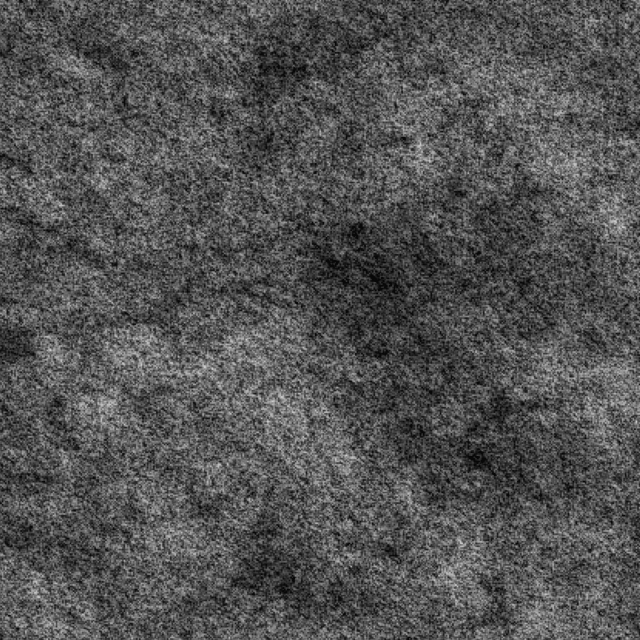
Reproduce this texture procedurally as a three.js fragment shader.

```glsl
varying vec2 vUv;

const float BASE_GRAY = 0.365;
const float GRAIN_AMOUNT = 1.0;
const float MOTTLE_AMOUNT = 0.085;
const float CLOUD_AMOUNT = 0.085;
const float STAIN_AMOUNT = 0.085;
const float PIT_AMOUNT = 0.10;
const float SCRATCH_AMOUNT = 0.13;
const float SCRATCH_WIDTH = 0.0017;
const int SCRATCH_COUNT = 36;
const float FIBER_ANGLE = -0.66;
const float DARKEST = 0.03;
const float LIGHTEST = 0.80;

float hash(vec2 p) {
  vec3 q = fract(p.xyx * 0.1031);
  q += dot(q, q.yzx + 33.33);
  return fract((q.x + q.y) * q.z);
}

// Smooth value noise from -1 to 1
float noise(vec2 p) {
  vec2 cell = floor(p);
  vec2 f = fract(p);
  f = f * f * (3.0 - 2.0 * f);
  float low = mix(hash(cell), hash(cell + vec2(1.0, 0.0)), f.x);
  float high = mix(hash(cell + vec2(0.0, 1.0)), hash(cell + 1.0), f.x);
  return 2.0 * mix(low, high, f.y) - 1.0;
}

float fbm(vec2 p) {
  float sum = 0.0;
  float weight = 0.8;
  for (int i = 0; i < 4; i++) {
    sum += weight * noise(p);
    p = p * 2.03 + 17.7;
    weight *= 0.65;
  }
  return sum;
}

float segmentDistance(vec2 p, vec2 a, vec2 b) {
  vec2 ap = p - a;
  vec2 ab = b - a;
  return length(ap - ab * clamp(dot(ap, ab) / dot(ab, ab), 0.0, 1.0));
}

// Soft smear along a segment
float smear(vec2 p, vec2 a, vec2 b, float radius) {
  float d = segmentDistance(p, a, b) / radius;
  return exp(-d * d);
}

// Broad worn areas, dark positive and pale negative
float stains(vec2 p) {
  p += 0.05 * vec2(fbm(p * 5.0 + 3.1), fbm(p * 5.0 + 41.3));
  float dark = smear(p, vec2(0.43, 0.88), vec2(0.54, 0.60), 0.13);
  dark += smear(p, vec2(0.56, 0.52), vec2(0.66, 0.30), 0.12);
  dark += 0.8 * smear(p, vec2(0.0, 0.46), vec2(0.15, 0.40), 0.07);
  dark += 0.6 * smear(p, vec2(0.0, 0.27), vec2(0.3, 0.30), 0.06);
  dark += 0.6 * smear(p, vec2(0.75, 0.45), vec2(1.0, 0.49), 0.08);
  float pale = smear(p, vec2(0.40, 0.43), vec2(0.50, 0.30), 0.07);
  return dark - 0.6 * pale;
}

// Fine felted grain with crossed and slanted threads
float grain(vec2 p, vec2 fiber) {
  float g = 0.18 * noise(p * 415.0 + 5.3);
  g += 0.09 * noise(p * vec2(150.0, 340.0) + 91.0);
  g += 0.06 * noise(p * vec2(340.0, 150.0) + 37.0);
  g += 0.10 * noise(fiber * vec2(115.0, 290.0) + 211.0);
  return g;
}

// Sparse pale hairs and flecks
float scratches(vec2 p) {
  float light = 0.0;
  for (int i = 0; i < SCRATCH_COUNT; i++) {
    float id = float(i) + 1.0;
    vec2 start = vec2(hash(vec2(id, 2.7)), hash(vec2(id, 8.3)));
    float size = hash(vec2(id, 14.9));
    float angle = FIBER_ANGLE + 0.35 * (hash(vec2(id, 21.1)) - 0.5);
    float reach = mix(0.004, 0.075, size * size * size);
    vec2 end = start + reach * vec2(cos(angle), sin(angle));
    float line = 1.0 - smoothstep(0.0, SCRATCH_WIDTH, segmentDistance(p, start, end));
    light = max(light, line * mix(1.0, 0.6, size));
  }
  return light;
}

void main() {
  vec2 p = vUv;
  vec2 along = vec2(cos(FIBER_ANGLE), sin(FIBER_ANGLE));
  vec2 fiber = vec2(dot(p, along), dot(p, vec2(-along.y, along.x)));

  // Wide tone
  float gray = BASE_GRAY - STAIN_AMOUNT * stains(p);
  gray += CLOUD_AMOUNT * fbm(p * vec2(3.5, 6.0) + 12.4);

  // Slanted mottling and dark pits
  gray += MOTTLE_AMOUNT * fbm(fiber * vec2(20.0, 32.0) + 63.0);
  gray -= PIT_AMOUNT * smoothstep(0.35, 0.85, noise(p * vec2(27.0, 36.0) + 7.9));

  // Grain fades a little in the dark areas
  float contrast = GRAIN_AMOUNT * mix(0.7, 1.1, smoothstep(0.12, 0.42, gray));
  gray += contrast * grain(p, fiber);
  gray += SCRATCH_AMOUNT * scratches(p);

  gl_FragColor = vec4(vec3(clamp(gray, DARKEST, LIGHTEST)), 1.0);
}
```
